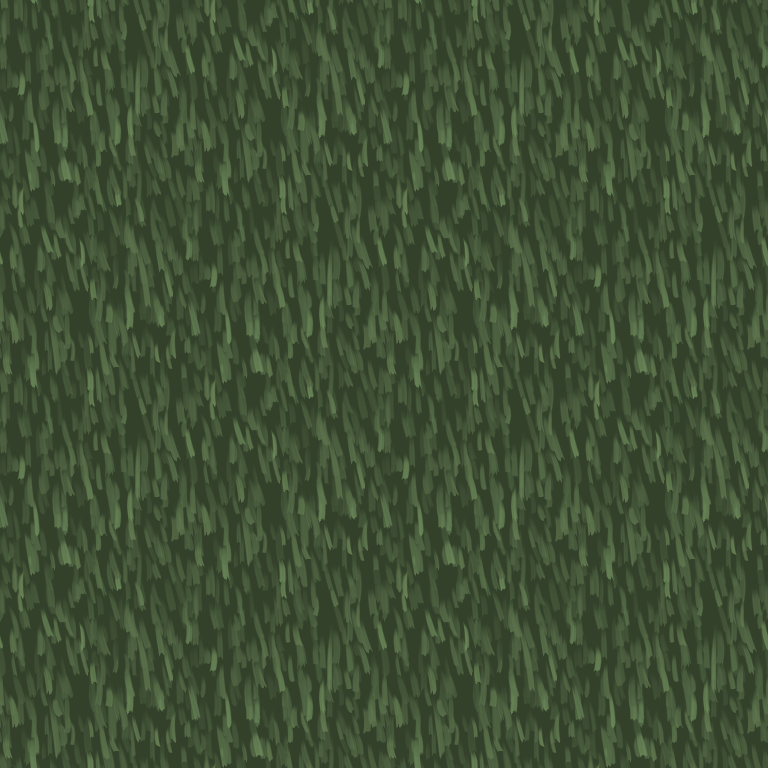
Give the GLSL for this texture, as a three.js fragment shader.

```glsl
// Painted grass: short, slightly leaning brush dabs over a dark green ground.
// Jittered cells each hold one dab with a faded top and a ragged, bright foot;
// three layers (dim, bright, long) repeat on a half-offset tile.

#define TILE 0.5
#define LEAN 0.13
#define LEAN_SPREAD 0.17
#define EDGE_SOFTNESS 0.0019
#define BRISTLE_FREQ 520.0
#define GROUND_COLOR vec3(0.200, 0.252, 0.165)
#define DIM_COLOR vec3(0.285, 0.358, 0.240)
#define MID_COLOR vec3(0.325, 0.412, 0.275)
#define LIGHT_COLOR vec3(0.425, 0.535, 0.350)

varying vec2 vUv;

// Four random values from a cell and a seed
vec4 hash4(vec2 cell, float seed) {
  vec4 p = fract(vec4(cell.xyx, seed) * vec4(0.1031, 0.1030, 0.0973, 0.1099));
  p += dot(p, p.wzxy + 33.33);
  return fract((p.xxyz + p.yzzw) * p.zywx);
}

float noise1(float x, float seed) {
  float i = floor(x);
  float f = fract(x);
  f = f * f * (3.0 - 2.0 * f);
  return mix(hash4(vec2(i, seed), 7.0).x, hash4(vec2(i + 1.0, seed), 7.0).x, f);
}

// Wraps a cell into the tile; each new block of rows shifts by half a tile
vec2 wrapCell(vec2 cell, vec2 grid) {
  float block = floor((cell.y + 0.5) / grid.y);
  return floor(mod(cell + vec2(block * grid.x * 0.5, 0.0) + 0.5, grid));
}

// Coverage (x) and bristle tone (y) of one dab; q is relative to its centre
vec2 dab(vec2 q, vec2 halfSize, vec4 shape) {
  float angle = LEAN + LEAN_SPREAD * (shape.x * 2.0 - 1.0);
  vec2 axis = vec2(sin(angle), -cos(angle));
  float along = dot(q, axis) / halfSize.y;
  float across = dot(q, vec2(-axis.y, axis.x));
  across += halfSize.x * (shape.y - 0.5) * 1.3 * (along * along - 0.4);
  if (abs(along) > 1.2 || abs(across) > halfSize.x * 1.3) return vec2(0.0);

  float bristle = noise1(across * BRISTLE_FREQ + shape.z * 50.0, floor(shape.w * 90.0));
  float width = halfSize.x * mix(0.72, 1.0, smoothstep(-1.0, 0.2, along));
  float body = 1.0 - smoothstep(width - EDGE_SOFTNESS, width + 0.0003, abs(across));
  float top = smoothstep(-1.05, mix(-0.55, 0.15, shape.z), along + 0.25 * (bristle - 0.5));
  float foot = 0.87 + 0.3 * (bristle - 0.5);
  float cut = 1.0 - smoothstep(foot - 0.05, foot + 0.08, along);
  return vec2(body * top * cut, bristle - 0.5 + 0.35 * along);
}

// Paints one layer of dabs over the colour below
vec3 paintLayer(vec3 color, vec2 uv, vec2 grid, vec2 halfSize,
                float density, vec3 low, vec3 high, float seed) {
  vec2 cellSize = vec2(TILE, TILE * 0.5) / grid;
  vec2 base = floor(uv / cellSize);
  for (int j = -1; j <= 1; j++) {
    for (int i = -1; i <= 1; i++) {
      vec2 cell = base + vec2(float(i), float(j));
      vec2 id = wrapCell(cell, grid);
      vec4 place = hash4(id, seed);
      vec4 shape = hash4(id, seed + 17.0);
      vec4 paint = hash4(id, seed + 41.0);
      if (paint.x > density) continue;
      vec2 center = (cell + place.xy) * cellSize;
      vec2 size = halfSize * mix(vec2(0.7, 0.65), vec2(1.3, 1.35), place.zw);
      vec2 stroke = dab(uv - center, size, shape);
      vec3 tint = mix(low, high, paint.y * paint.y * 0.75 + 0.12);
      tint *= 1.0 + 0.11 * stroke.y;
      color = mix(color, tint, stroke.x * mix(0.6, 0.95, paint.z));
    }
  }
  return color;
}

void main() {
  vec3 color = GROUND_COLOR;
  // Dim undergrowth
  color = paintLayer(color, vUv, vec2(24.0, 10.0), vec2(0.0045, 0.019),
                     0.95, GROUND_COLOR * 1.2, MID_COLOR, 3.0);
  // Bright short dabs
  color = paintLayer(color, vUv, vec2(24.0, 10.0), vec2(0.0043, 0.0185),
                     0.85, DIM_COLOR, LIGHT_COLOR, 101.0);
  // A few long blades
  color = paintLayer(color, vUv, vec2(8.0, 4.0), vec2(0.0050, 0.038),
                     0.2, MID_COLOR, LIGHT_COLOR, 211.0);
  gl_FragColor = vec4(color, 1.0);
}
```
